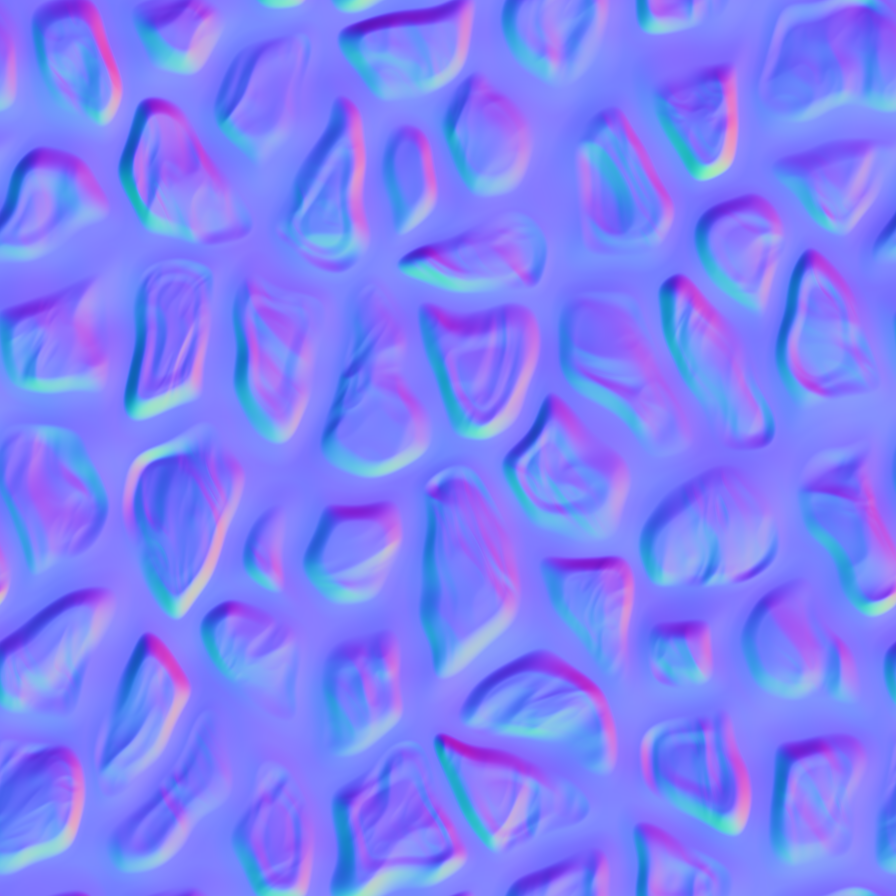
Give the GLSL for this texture map, as a WebGL 2 fragment shader.

```glsl
#version 300 es
precision highp float;
// Tangent-space normal map of a smooth surface covered in irregular, creased pits.

#define GRID   vec2(8.0, 6.0)  // pits across and up the canvas
#define JITTER 0.92            // scatter of pit centres
#define WARP   0.045           // bending of pit outlines
#define ROUND  15.0            // higher gives sharper pit corners
#define WALL   0.13            // wall width, in grid cells
#define DEPTH  0.0072          // height of the steep wall
#define SOFT   0.0085          // depth of the gentle slope around it
#define TILT   0.050           // random lean of pit floors
#define CREASE 0.0125          // height of folds on the floors
#define SWELL  0.0100          // undulation of the whole surface
#define EPS    0.0020          // sampling step for the slope

uniform vec2 u_resolution;
out vec4 fragColor;

vec2 hash2(vec2 p) {
  vec3 q = fract(p.xyx * vec3(0.1031, 0.1030, 0.0973));
  q += dot(q, q.yzx + 33.33);
  return fract((q.xx + q.yz) * q.zy);
}

mat2 rotation(float a) {
  return mat2(cos(a), sin(a), -sin(a), cos(a));
}

float cornerGradient(vec2 cell, vec2 offset, float period) {
  float a = 6.2832 * hash2(mod(cell, period) + 7.0).x;
  return dot(vec2(cos(a), sin(a)), offset);
}

// Gradient noise that repeats after a whole number of cells
float noise(vec2 p, float period) {
  vec2 i = floor(p), f = p - i;
  vec2 u = f * f * f * (f * (f * 6.0 - 15.0) + 10.0);
  vec2 e = vec2(0.0, 1.0);
  float low = mix(cornerGradient(i, f, period),
                  cornerGradient(i + e.yx, f - e.yx, period), u.x);
  float high = mix(cornerGradient(i + e.xy, f - e.xy, period),
                   cornerGradient(i + e.yy, f - e.yy, period), u.x);
  return mix(low, high, u.y);
}

vec2 noise2(vec2 p, float period) {
  return vec2(noise(p, period), noise(p + 2.5, period));
}

vec2 pitCentre(vec2 cell) {
  return cell + 0.5 + JITTER * (hash2(mod(cell, GRID) + 3.0) - 0.5);
}

// Rounded distance to the cell border; also gives the cell and offset from its centre
float borderDistance(vec2 p, out vec2 cell, out vec2 offset) {
  vec2 base = floor(p);
  float nearest = 1e3;
  for (int y = -1; y <= 1; y++)
  for (int x = -1; x <= 1; x++) {
    vec2 c = base + vec2(x, y);
    vec2 toPoint = p - pitCentre(c);
    float d = dot(toPoint, toPoint);
    if (d < nearest) { nearest = d; cell = c; offset = toPoint; }
  }
  float sum = 0.0;
  for (int y = -2; y <= 2; y++)
  for (int x = -2; x <= 2; x++) {
    if (x == 0 && y == 0) continue;
    vec2 toCentre = pitCentre(cell + vec2(x, y)) - p;
    float d = dot(0.5 * (toCentre - offset), normalize(toCentre + offset));
    sum += exp(-ROUND * d);
  }
  return -log(sum) / ROUND;
}

// Folds with one steep and one gentle side
float fold(vec2 p) {
  float n = noise(p, 64.0);
  return sqrt(n * n + 0.003) + 0.5 * n - 0.2;
}

float height(vec2 p) {
  vec2 bend = WARP * noise2(p * 5.0, 5.0) + 0.4 * WARP * noise2(p * 12.0, 12.0);
  vec2 cell, offset;
  float border = borderDistance((p + bend) * GRID, cell, offset);
  vec2 id = mod(cell, GRID);
  vec2 shape = hash2(id + 31.0), lean = hash2(id + 57.0) - 0.5;
  vec2 kind = hash2(id + 83.0);

  // Pit outline, wall and an inner ring in some pits
  float inside = border - mix(0.04, 0.13, shape.x) + 0.06 * noise(p * 15.0, 15.0);
  float wall = smoothstep(0.0, WALL, inside);
  float bowl = smoothstep(0.0, 0.42, border);
  float ring = smoothstep(0.13, 0.22, inside + 0.1 * dot(lean, offset));

  // Floor: lean, curved folds, faint wrinkles and a small nub
  vec2 q = rotation(6.2832 * shape.y) * offset * vec2(2.7, 1.5) + id * 5.3;
  q += 0.45 * noise2(q * 0.9 + 20.0, 64.0);
  float folds = fold(q) + 0.13 * fold(q * 2.6 + 9.0);
  float nub = exp(-260.0 * dot(offset, offset));
  float ground = 0.006 * (kind.y - 0.25) * ring + TILT * dot(lean, offset)
               + CREASE * folds - 0.001 * nub;

  float depth = DEPTH * mix(0.5, 1.3, kind.x);
  float swell = noise(p * 7.0, 7.0) + 0.3 * noise(p * 14.0 + 4.5, 14.0);
  return SWELL * swell - SOFT * bowl + wall * (ground - depth);
}

void main() {
  vec2 p = gl_FragCoord.xy / u_resolution.y;
  vec2 e = vec2(EPS, 0.0);
  vec2 slope = vec2(height(p + e.xy) - height(p - e.xy),
                    height(p + e.yx) - height(p - e.yx)) / (2.0 * EPS);
  // Red follows the slope to the right, green faces up the canvas
  slope.x *= slope.x > 0.0 ? 0.8 : 1.0;
  vec3 normal = normalize(vec3(slope.x, -slope.y, 1.0));
  fragColor = vec4(0.5 + 0.5 * normal, 1.0);
}
```
